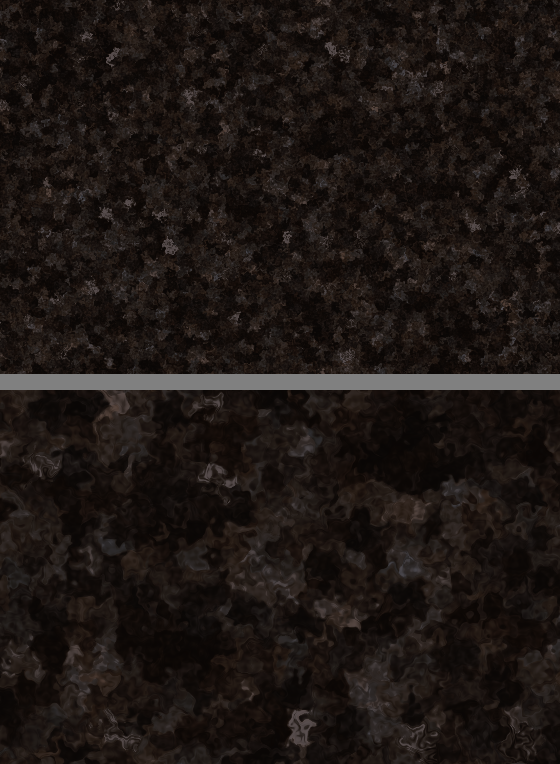
Top: the whole. Bottom: its middle third, enlarged.
Reproduce this texture procedurally as a WebGL 2 fragment shader.

```glsl
#version 300 es
precision highp float;

#define GRAIN_SCALE 36.0
#define CHIP_SCALE 84.0
#define SPECK_SCALE 165.0
#define CLOUD_SCALE 4.0
#define EDGE_SHARPNESS 16.0
#define EDGE_WARP 0.75
#define STRETCH 1.45
#define FLAKE_SHARE 0.022
#define FLAKE_GAIN 1.7
#define TINT 0.10

uniform vec2 u_resolution;
out vec4 fragColor;

// Integer hash of a lattice cell, four values in 0..1
vec4 hashCell(vec2 cell, float seed) {
    uvec4 v = uvec4(uvec2(ivec2(cell) + 4096), uint(seed), 17u);
    v = v * 1664525u + 1013904223u;
    v.x += v.y * v.w; v.y += v.z * v.x; v.z += v.x * v.y; v.w += v.y * v.z;
    v ^= v >> 16u;
    v.x += v.y * v.w; v.y += v.z * v.x; v.z += v.x * v.y; v.w += v.y * v.z;
    return vec4(v >> 8u) / 16777216.0;
}

float cornerSlope(vec2 cell, vec2 corner, vec2 f, float seed) {
    float angle = 6.2832 * hashCell(cell + corner, seed).x;
    return dot(vec2(cos(angle), sin(angle)), f - corner);
}

// Gradient noise scaled to roughly unit deviation
float gradientNoise(vec2 p, float seed) {
    vec2 cell = floor(p), f = p - cell;
    vec2 u = f * f * f * (f * (f * 6.0 - 15.0) + 10.0);
    float low = mix(cornerSlope(cell, vec2(0, 0), f, seed),
                    cornerSlope(cell, vec2(1, 0), f, seed), u.x);
    float high = mix(cornerSlope(cell, vec2(0, 1), f, seed),
                     cornerSlope(cell, vec2(1, 1), f, seed), u.x);
    return 3.6 * mix(low, high, u.y);
}

// Soft-edged mosaic of turned, stretched grains.
// Returns tone, tint and flake mask; local is the frame of the nearest grain.
vec3 grains(vec2 p, float seed, out vec2 local) {
    vec2 base = floor(p);
    vec3 sum = vec3(0.0);
    float total = 0.0, nearest = 1e5;
    for (int y = -2; y <= 2; y++) {
        for (int x = -2; x <= 2; x++) {
            vec2 cell = base + vec2(x, y);
            vec4 shape = hashCell(cell, seed);
            vec4 mineral = hashCell(cell, seed + 1.0);
            float angle = 6.2832 * shape.z, c = cos(angle), s = sin(angle);
            vec2 q = mat2(c, -s, s, c) * (p - cell - shape.xy);
            float stretch = mix(1.0, STRETCH, shape.w);
            float dist = length(q * vec2(1.0 / stretch, stretch));
            float weight = exp(-EDGE_SHARPNESS * dist);
            float flake = step(1.0 - FLAKE_SHARE, mineral.z);
            sum += weight * vec3(mineral.xy, flake);
            total += weight;
            if (dist < nearest) {
                nearest = dist;
                local = q + 9.0 * shape.xy;
            }
        }
    }
    return sum / total;
}

// Ramp from near black to pale grey, spaced by area share
vec3 stoneColour(float t) {
    vec3 c = mix(vec3(0.035, 0.022, 0.017), vec3(0.06, 0.04, 0.03), clamp(t / 0.185, 0.0, 1.0));
    c = mix(c, vec3(0.10, 0.07, 0.06), clamp((t - 0.185) / 0.355, 0.0, 1.0));
    c = mix(c, vec3(0.14, 0.11, 0.09), clamp((t - 0.54) / 0.27, 0.0, 1.0));
    c = mix(c, vec3(0.19, 0.16, 0.15), clamp((t - 0.81) / 0.14, 0.0, 1.0));
    return mix(c, vec3(0.35, 0.31, 0.31), clamp((t - 0.95) / 0.05, 0.0, 1.0));
}

void main() {
    vec2 uv = gl_FragCoord.xy / u_resolution.y;

    // Ragged grain outlines
    vec2 wobble = vec2(gradientNoise(uv * 70.0, 11.0), gradientNoise(uv * 70.0, 12.0))
                + 0.6 * vec2(gradientNoise(uv * 140.0, 13.0), gradientNoise(uv * 140.0, 14.0));
    vec2 p = uv + wobble * EDGE_WARP * 0.2 / GRAIN_SCALE;

    // Large grains, small chips and fine texture
    vec2 grainFrame, chipFrame;
    vec3 grain = grains(p * GRAIN_SCALE, 21.0, grainFrame);
    vec3 chip = grains(p * CHIP_SCALE, 31.0, chipFrame);
    float streak = gradientNoise(grainFrame * vec2(2.5, 8.0), 41.0);
    float speck = gradientNoise(uv * SPECK_SCALE, 42.0);
    float cloud = gradientNoise(uv * CLOUD_SCALE, 43.0);

    // Summed tone, then spread evenly over the ramp
    float tone = 2.5 * (grain.x - 0.5) + 1.9 * (chip.x - 0.5)
               + 0.22 * streak + 0.30 * speck + 0.16 * cloud;
    tone += grain.z * (FLAKE_GAIN + 0.6 * streak) + 0.8 * chip.z;
    vec3 colour = stoneColour(1.0 / (1.0 + exp(-1.7 * tone)));

    // Warm and cool minerals
    float warmth = (grain.y + chip.y - 1.0) * (1.0 - grain.z);
    colour *= 1.0 + TINT * warmth * vec3(1.0, -0.3, -1.6);
    fragColor = vec4(colour, 1.0);
}
```
